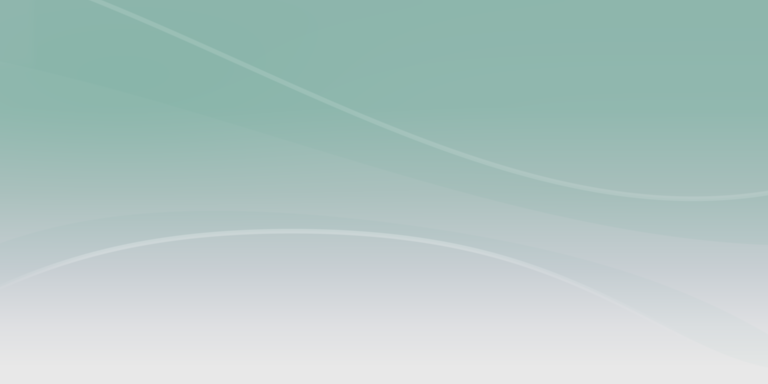
This background is drawn by a WebGL 2 fragment shader. Its source:

```glsl
#version 300 es
precision highp float;

#define TEAL vec3(0.555, 0.712, 0.675)
#define SAGE vec3(0.568, 0.720, 0.685)
#define MIST vec3(0.660, 0.750, 0.737)
#define SILVER vec3(0.770, 0.803, 0.818)
#define PEARL vec3(0.870, 0.876, 0.886)
#define PALE vec3(0.908)
#define DEEP_GREEN vec3(0.505, 0.700, 0.645)
#define LINE_WIDTH 0.012
#define UPPER_LINE_ALPHA 0.13
#define LOWER_LINE_ALPHA 0.24

uniform vec2 u_resolution;
out vec4 outColor;

// Curve heights, measured downward from the top edge
float upperCurve(float x) {
    float u = x - 0.124;
    return u * (0.807 + u * (0.487 - 0.860 * u));
}

float lowerCurve(float x) {
    float v2 = (x - 0.38) * (x - 0.38);
    return 0.602 + v2 * (0.75 + v2 * (2.6 - 5.6 * v2));
}

float veilCurve(float x) {
    return 0.16 + x * (0.427 + x * (0.50 - 0.449 * x));
}

float hillCurve(float x) {
    float v = x - 0.28;
    return 0.549 + v * v * (0.75 - v * (0.9 - v));
}

// Distance to a field's zero line, in canvas heights
float toDistance(float field) {
    float slope = length(vec2(dFdx(field), dFdy(field)));
    return field / max(slope * u_resolution.y, 1e-4);
}

float below(float dist) {
    float pixel = 1.0 / u_resolution.y;
    return smoothstep(-pixel, pixel, dist);
}

float stroke(float dist) {
    float pixel = 1.0 / u_resolution.y;
    return 1.0 - smoothstep(-pixel, pixel, abs(dist) - 0.5 * LINE_WIDTH);
}

vec3 verticalGradient(float t) {
    vec3 color = mix(TEAL, SAGE, smoothstep(0.0, 0.3, t));
    color = mix(color, MIST, clamp((t - 0.28) / 0.22, 0.0, 1.0));
    color = mix(color, SILVER, clamp((t - 0.50) / 0.20, 0.0, 1.0));
    color = mix(color, PEARL, clamp((t - 0.70) / 0.15, 0.0, 1.0));
    return mix(color, PALE, clamp((t - 0.85) / 0.10, 0.0, 1.0));
}

void main() {
    vec2 uv = gl_FragCoord.xy / u_resolution;
    float x = uv.x;
    float t = 1.0 - uv.y;
    float upper = toDistance(t - upperCurve(x));
    float lower = toDistance(t - lowerCurve(x));
    float veil = below(toDistance(t - veilCurve(x)));
    float hill = below(toDistance(t - hillCurve(x)));

    // Background with a greener glow at the upper left
    vec3 color = verticalGradient(t);
    vec2 glow = (vec2(x, t) - vec2(0.16, 0.22)) / vec2(0.28, 0.20);
    color = mix(color, DEEP_GREEN, 0.45 * exp(-dot(glow, glow)));

    // Translucent sheets bounded by the curves
    float band = below(upper) * (1.0 - veil);
    color -= vec3(0.016, 0.006, 0.009) * band * smoothstep(0.2, 0.9, x);
    color += vec3(0.012, 0.006, 0.008) * veil * (1.0 - smoothstep(0.7, 0.9, t));
    float ridge = hill * (1.0 - below(lower));
    color -= vec3(0.018, 0.008, 0.010) * ridge;

    // Faint pale corner panel
    float panel = (1.0 - smoothstep(0.035, 0.05, x)) * (1.0 - smoothstep(0.15, 0.19, t));
    color = mix(color, MIST, 0.10 * panel);

    // Light strokes, the lower one fading toward both ends
    float fade = smoothstep(-0.05, 0.15, x) * (1.0 - smoothstep(0.55, 0.95, x));
    color = mix(color, vec3(1.0), UPPER_LINE_ALPHA * stroke(upper));
    color = mix(color, vec3(1.0), LOWER_LINE_ALPHA * stroke(lower) * fade);
    outColor = vec4(color, 1.0);
}
```
